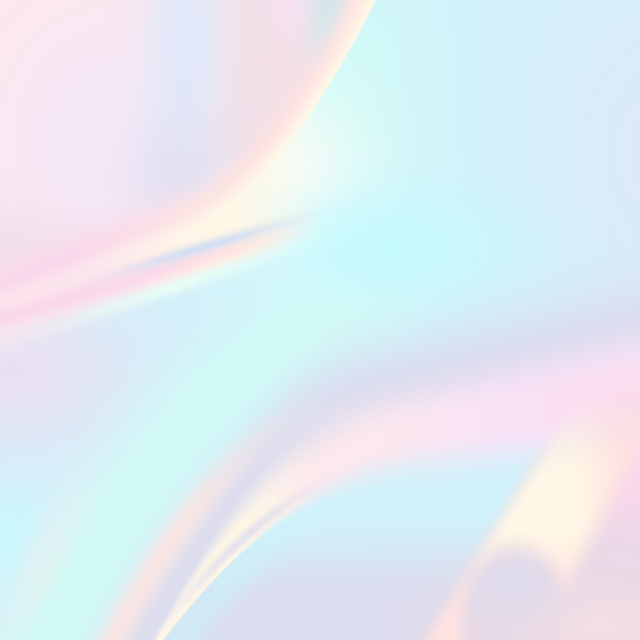
Write a Shadertoy shader that draws this background.

```glsl
// Draws soft pastel folds of iridescent foil, with curved sheets, ribbons and glows.

const vec3 BLUSH    = vec3(0.99, 0.91, 0.93);
const vec3 CREAM    = vec3(1.00, 0.97, 0.90);
const vec3 ROSE     = vec3(0.98, 0.84, 0.92);
const vec3 ORCHID   = vec3(0.98, 0.89, 0.97);
const vec3 LAVENDER = vec3(0.86, 0.865, 0.935);
const vec3 PERI     = vec3(0.87, 0.91, 0.98);
const vec3 SKY      = vec3(0.82, 0.945, 0.98);
const vec3 AQUA     = vec3(0.77, 0.98, 1.00);
const vec3 MINT     = vec3(0.82, 0.99, 0.965);
const vec3 PEACH    = vec3(1.00, 0.89, 0.88);
const vec3 PEARL    = vec3(0.97, 0.99, 0.97);
const vec3 MAUVE    = vec3(0.91, 0.85, 0.90);

// Elliptical falloff around a centre.
float glow(vec2 p, vec2 centre, vec2 radius) {
    vec2 q = (p - centre) / radius;
    return exp(-dot(q, q));
}

// Soft stripe at a given distance from a curve.
float band(float d, float centre, float width) {
    float q = (d - centre) / width;
    return exp(-q * q);
}

float softStep(float d, float softness) {
    return smoothstep(-softness, softness, d);
}

// Signed distance above a line that bends into a parabola on one side of its knee.
float foldDistance(vec2 p, vec2 knee, float slope, float bend, float side) {
    float t = max(side * (p.x - knee.x), 0.0);
    float y = knee.y + slope * (p.x - knee.x) + bend * t * t;
    float tangent = slope + 2.0 * bend * side * t;
    return (p.y - y) / sqrt(1.0 + tangent * tangent);
}

// Open field, with drapes that run beside the ribbon.
vec3 backdrop(vec2 p, float ribbonTop) {
    vec3 c = mix(SKY, PERI, 0.9 * glow(p, vec2(1.03, 0.76), vec2(0.20, 0.30)));
    c = mix(c, MINT, 0.8 * glow(p, vec2(0.53, 0.83), vec2(0.15, 0.25)));
    c = mix(c, PEARL, glow(p, vec2(0.45, 0.72), vec2(0.12, 0.13)));
    c = mix(c, AQUA, 0.95 * glow(p, vec2(0.60, 0.61), vec2(0.19, 0.09)));
    c = mix(c, vec3(0.91, 0.88, 0.95), glow(p, vec2(0.02, 0.42), vec2(0.20, 0.14)));
    c = mix(c, AQUA, 0.6 * glow(p, vec2(0.0, 0.16), vec2(0.08, 0.08)));
    c = mix(c, BLUSH, 0.75 * band(p.x - 0.4 * p.y, 0.035, 0.045) * band(p.y, 0.10, 0.12));
    float nearLeft = smoothstep(0.75, 0.45, p.x);
    c = mix(c, MINT, 0.9 * band(ribbonTop, 0.135, 0.055) * nearLeft);
    float shadeWidth = mix(0.035, 0.075, smoothstep(0.3, 0.55, p.x));
    c = mix(c, LAVENDER, band(max(ribbonTop, 0.02), 0.02, shadeWidth));
    float low = smoothstep(0.42, 0.16, p.y);
    return mix(c, PEACH, 0.85 * low * band(ribbonTop, 0.055, 0.022));
}

// Narrow pleats below the upper sheet.
vec3 pleats(vec3 c, vec2 p) {
    float hem = foldDistance(p, vec2(0.0, 0.46), 0.335, 0.0, 1.0);
    float fade = smoothstep(0.52, 0.34, p.x);
    float softness = mix(0.045, 0.012, smoothstep(0.02, 0.3, p.x));
    vec3 silk = mix(BLUSH, CREAM, smoothstep(0.10, 0.35, p.x));
    c = mix(c, silk, fade * softStep(hem - 0.008, softness));
    float rosy = foldDistance(p, vec2(0.0, 0.502), 0.30, 0.0, 1.0);
    c = mix(c, mix(ROSE, PEACH, smoothstep(0.2, 0.4, p.x)), 0.9 * fade * band(rosy, 0.0, 0.018));
    float blue = foldDistance(p, vec2(0.0, 0.52), 0.295, 0.0, 1.0);
    c = mix(c, vec3(0.79, 0.86, 0.96), 0.85 * band(blue, 0.0, 0.009) * band(p.x, 0.32, 0.12));
    return mix(c, vec3(0.92, 1.0, 0.96), 0.8 * band(hem, 0.0, 0.011) * band(p.x, 0.28, 0.16));
}

// Upper left sheet and its glowing rim.
vec3 upperSheet(vec3 c, vec2 p) {
    float d = foldDistance(p, vec2(0.3, 0.651), 0.4, 2.85, 1.0);
    float rise = smoothstep(0.1, 0.5, p.x);
    vec3 sheet = mix(BLUSH, vec3(0.965, 0.91, 0.975), glow(p, vec2(0.15, 0.78), vec2(0.15, 0.20)));
    sheet = mix(sheet, MAUVE, 0.5 * glow(p, vec2(0.0, 0.62), vec2(0.15, 0.06)));
    sheet = mix(sheet, vec3(0.95, 0.875, 0.90), smoothstep(0.28, 0.40, p.x));
    sheet = mix(sheet, PERI, 0.95 * glow(p, vec2(0.29, 0.94), vec2(0.065, 0.26)));
    sheet = mix(sheet, LAVENDER, 0.6 * glow(p, vec2(0.28, 0.72), vec2(0.09, 0.10)));
    sheet = mix(sheet, ORCHID, 0.7 * glow(p, vec2(0.46, 1.0), vec2(0.04, 0.06)));
    sheet = mix(sheet, vec3(0.81, 0.91, 0.92), 0.9 * glow(p, vec2(0.515, 0.98), vec2(0.035, 0.09)));
    vec3 rim = mix(ROSE, PEACH, smoothstep(0.1, 0.35, p.x));
    sheet = mix(sheet, rim, 0.9 * band(d, 0.02, mix(0.032, 0.026, rise)));
    sheet = mix(sheet, CREAM, rise * band(d, 0.0, 0.018));
    return mix(c, sheet, softStep(d, mix(0.025, 0.0025, rise)));
}

// Ribbon that widens from the lower left towards the right.
vec3 ribbon(vec3 c, vec2 p, float top, float bottom) {
    vec3 silk = mix(CREAM, BLUSH, smoothstep(0.36, 0.52, p.x));
    silk = mix(silk, ORCHID, smoothstep(0.55, 0.80, p.x));
    silk = mix(silk, ROSE, 0.7 * glow(p, vec2(1.0, 0.36), vec2(0.16, 0.08)));
    float stripe = band(bottom, 0.014, 0.008) * band(p.x, 0.38, 0.10);
    silk = mix(silk, LAVENDER, 0.8 * stripe);
    c = mix(c, silk, softStep(-top, mix(0.006, 0.045, smoothstep(0.25, 0.55, p.x))));

    // Cool hollow under the ribbon.
    vec3 hollow = mix(SKY, LAVENDER, smoothstep(0.20, 0.06, p.y));
    hollow = mix(hollow, AQUA, 0.5 * band(bottom, -0.02, 0.03) * smoothstep(0.55, 0.35, p.x));
    hollow = mix(hollow, MAUVE, smoothstep(0.55, 0.95, p.x) * smoothstep(0.20, 0.0, p.y));
    float softness = mix(0.003, 0.045, smoothstep(0.36, 0.70, p.x));
    return mix(c, hollow, softStep(-bottom, softness) * smoothstep(0.92, 0.76, p.x - 0.2 * p.y));
}

// Cream flame with an arched base in the lower right.
vec3 flame(vec3 c, vec2 p) {
    float left = foldDistance(p, vec2(0.71, 0.07), 1.6, 0.0, 1.0);
    float right = foldDistance(p, vec2(0.892, 0.095), 1.9, 0.0, 1.0);
    float arch = length((p - vec2(0.805, 0.03)) / vec2(0.085, 0.115)) - 1.0;
    vec3 corner = mix(MAUVE, PEACH, 0.5 * glow(p, vec2(0.94, 0.02), vec2(0.12, 0.06)));
    corner = mix(corner, ROSE, glow(p, vec2(1.0, 0.25), vec2(0.10, 0.08)));
    corner = mix(corner, LAVENDER, 0.7 * glow(p, vec2(0.80, 0.09), vec2(0.08, 0.07)));
    float below = smoothstep(0.34, 0.22, p.y - 0.3 * (p.x - 0.8));
    c = mix(c, corner, below * softStep(-left, 0.025));
    float body = softStep(-left, 0.018) * softStep(right, 0.025) * softStep(arch, 0.25);
    vec3 heat = mix(PEACH, CREAM, smoothstep(0.06, 0.19, p.y) * smoothstep(0.98, 0.88, p.x));
    return mix(c, heat, body * smoothstep(0.37, 0.22, p.y - 0.3 * (p.x - 0.8)));
}

void mainImage(out vec4 fragColor, in vec2 fragCoord) {
    vec2 p = fragCoord / iResolution.xy;
    float top = foldDistance(p, vec2(0.6, 0.366), 0.25, -2.15, -1.0);
    float bottom = foldDistance(p, vec2(0.65, 0.277), 0.1, -1.52, -1.0);
    vec3 color = upperSheet(pleats(backdrop(p, top), p), p);
    color = flame(ribbon(color, p, top, bottom), p);
    fragColor = vec4(color, 1.0);
}
```
